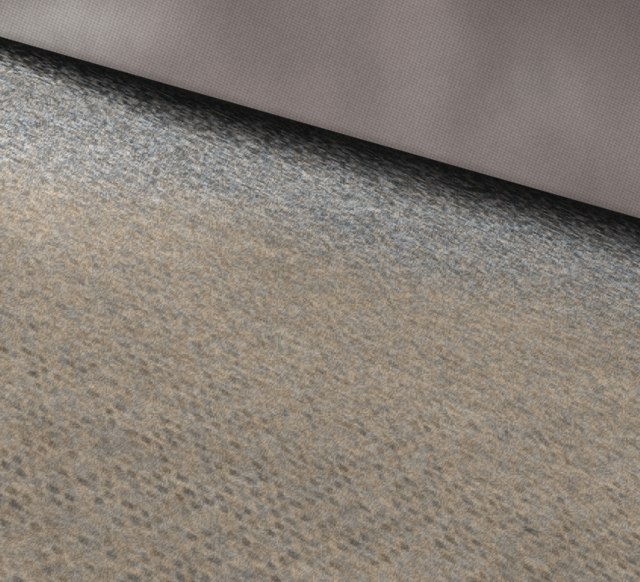
This texture is drawn by a Shadertoy shader. Its source:

```glsl
// A woven carpet meeting a fabric panel along a slanted, shadowed edge.
#define EDGE_HEIGHT 0.937
#define EDGE_SLOPE 0.284
#define PANEL_COLOR vec3(0.500, 0.460, 0.450)
#define PANEL_LIGHT vec3(0.680, 0.665, 0.650)
#define CARPET_COOL vec3(0.560, 0.558, 0.550)
#define CARPET_WARM vec3(0.570, 0.527, 0.473)
#define WEAVE_PERIOD 0.0085
#define DASH_SIZE vec2(0.030, 0.0125)
#define GRAIN_SIZE 0.0026
#define GRAIN_AMOUNT 0.24
#define SHADOW_FLOOR 0.15

float hash(vec2 p) {
    vec3 q = fract(p.xyx * 0.1031);
    q += dot(q, q.yzx + 33.33);
    return fract((q.x + q.y) * q.z);
}

float valueNoise(vec2 p) {
    vec2 cell = floor(p), f = fract(p);
    f = f * f * (3.0 - 2.0 * f);
    float low = mix(hash(cell), hash(cell + vec2(1, 0)), f.x);
    float high = mix(hash(cell + vec2(0, 1)), hash(cell + vec2(1, 1)), f.x);
    return mix(low, high, f.y);
}

float fbm(vec2 p) {
    float sum = 0.0, weight = 0.5;
    for (int i = 0; i < 4; i++) {
        sum += weight * valueNoise(p + 40.0);
        p = mat2(1.6, 1.2, -1.2, 1.6) * p;
        weight *= 0.5;
    }
    return sum / 0.9375;
}

// Gaussian-shaped spot of light
float spot(vec2 p, vec2 center, vec2 radius) {
    vec2 q = (p - center) / radius;
    return exp(-dot(q, q));
}

// Staggered dark dashes of irregular strength, laid along the x axis
float dashes(vec2 p) {
    vec2 grid = p / DASH_SIZE;
    grid.x += 0.37 * floor(grid.y) + 0.5 * valueNoise(p * 30.0);
    vec2 cell = floor(grid), f = abs(fract(grid) - 0.5);
    float shape = smoothstep(0.46, 0.14, f.x) * smoothstep(0.46, 0.12, f.y);
    return shape * hash(cell + 71.0);
}

vec3 panel(vec2 p, float height) {
    float cloud = fbm(p * vec2(7.0, 5.0));
    float glow = 0.75 * spot(p, vec2(0.10, 0.955), vec2(0.17, 0.075));
    glow += 0.25 * spot(p, vec2(0.90, 0.82), vec2(0.18, 0.13));
    glow *= 0.55 + 0.9 * cloud;
    vec3 color = mix(PANEL_COLOR, PANEL_LIGHT, clamp(glow, 0.0, 1.0));
    color *= 0.88 + 0.24 * cloud;
    color *= 1.0 - 0.17 * smoothstep(0.70, 1.10, p.x) * smoothstep(0.72, 1.0, p.y);
    color *= 1.0 - 0.10 * spot(p, vec2(0.0, 1.0), vec2(0.06, 0.04));
    // Fine crossed threads
    vec2 thread = 6.28318 / WEAVE_PERIOD * vec2(p.x + 0.55 * p.y, p.y - 0.28 * p.x);
    float weave = sin(thread.x) * sin(thread.y);
    float fuzz = valueNoise(p / 0.003) - 0.5;
    color *= 1.0 + 0.065 * weave + 0.07 * fuzz;
    return color * mix(0.86, 1.0, smoothstep(0.0, 0.018, height));
}

vec3 carpet(vec2 p, float depth) {
    // Threads follow the edge and widen toward the viewer
    float zoom = 0.72 + 0.42 * depth;
    vec2 along = vec2(p.x - 0.25 * p.y, -depth) / zoom;
    vec2 tilted = vec2(along.x, along.y + 0.14 * along.x);
    vec2 rising = vec2(p.x + 0.4 * p.y, p.y - 0.42 * p.x) / zoom;

    // Broad colour and light
    float cloud = fbm(p * vec2(3.0, 5.0)) - 0.5;
    float warmth = smoothstep(0.13, 0.31, depth + 0.05 * p.x + 0.12 * cloud);
    vec3 color = mix(CARPET_COOL, CARPET_WARM, warmth);
    float leftLight = 1.0 - smoothstep(0.0, 0.55, p.x);
    color += 0.11 * leftLight * spot(vec2(depth), vec2(0.22), vec2(0.18));
    color *= 1.0 - 0.11 * smoothstep(0.45, 1.1, p.x) * (1.0 - warmth);
    color *= 1.0 - 0.08 * smoothstep(0.45, 0.95, depth);
    color *= 1.0 + 0.12 * cloud;

    // Long streaks, short yarns and fine grain
    float streak = valueNoise(along * vec2(5.0, 95.0)) - 0.5;
    float crossing = valueNoise(rising * vec2(14.0, 100.0)) - 0.5;
    float yarn = valueNoise(tilted * vec2(85.0, 260.0)) - 0.5;
    float grain = valueNoise(p / GRAIN_SIZE) + hash(floor(p / GRAIN_SIZE)) - 1.0;
    float near = smoothstep(0.22, 0.75, depth);
    float detail = 0.09 * streak + 0.08 * crossing * near;
    detail += mix(0.38, 0.17, warmth) * yarn;
    detail += GRAIN_AMOUNT * mix(0.85, 0.55, warmth) * grain;
    detail += mix(0.10, 0.27, near) * (0.18 - dashes(tilted));
    color *= 1.0 + detail;
    float tint = valueNoise(tilted * vec2(60.0, 130.0) + 17.0) - 0.5;
    color += 0.045 * tint * vec3(1.0, 0.1, -0.9);

    // Soft contact shadow under the panel
    float reach = mix(0.062, 0.098, smoothstep(0.0, 0.45, p.x));
    float light = smoothstep(0.008, reach, depth + 0.018 * yarn + 0.012 * cloud);
    return color * mix(SHADOW_FLOOR, 1.0, light);
}

void mainImage(out vec4 fragColor, in vec2 fragCoord) {
    vec2 p = fragCoord / iResolution.y;
    float depth = EDGE_HEIGHT - EDGE_SLOPE * p.x - p.y;
    float blur = 1.0 / iResolution.y;
    float onCarpet = smoothstep(-blur, blur, depth);
    vec3 color = mix(panel(p, -depth), carpet(p, max(depth, 0.0)), onCarpet);
    fragColor = vec4(clamp(color, 0.0, 1.0), 1.0);
}
```
